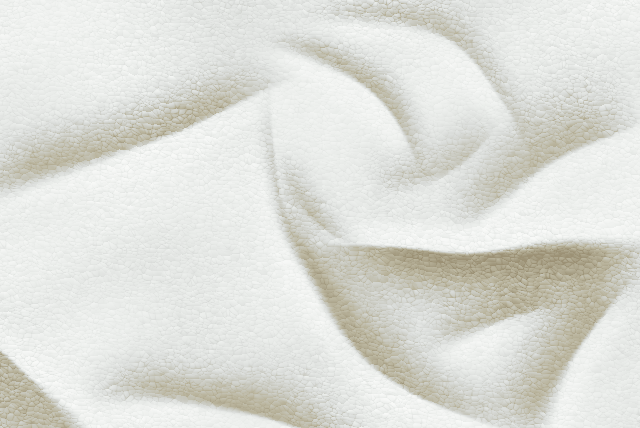
Give the GLSL for this texture, as a WebGL 2 fragment shader.

```glsl
#version 300 es
precision highp float;
// Soft white pebbled leather, gathered into curling folds with warm shadows.
uniform vec2 u_resolution;
out vec4 outColor;

vec2 hash2(vec2 p) {
  vec3 a = fract(p.xyx * vec3(0.1031, 0.1030, 0.0973));
  a += dot(a, a.yzx + 33.33);
  return fract((a.xx + a.yz) * a.zy);
}

mat2 rotation(float angle) {
  float c = cos(angle), s = sin(angle);
  return mat2(c, s, -s, c);
}

float cornerSlope(vec2 cell, vec2 offset) {
  float angle = 6.2832 * hash2(cell).x;
  return dot(vec2(cos(angle), sin(angle)), offset);
}

float gradientNoise(vec2 p) {
  vec2 i = floor(p), f = fract(p);
  vec2 u = f * f * f * (f * (f * 6.0 - 15.0) + 10.0);
  vec2 x = vec2(1.0, 0.0);
  return mix(
    mix(cornerSlope(i, f), cornerSlope(i + x, f - x), u.x),
    mix(cornerSlope(i + x.yx, f - x.yx), cornerSlope(i + 1.0, f - 1.0), u.x),
    u.y);
}

// Bowed ridge from a to b: shadow to the left of its path, a sheen to the right.
float foldShade(vec2 p, vec2 a, vec2 b, float bend, float width) {
  vec2 along = b - a, normal = normalize(vec2(-along.y, along.x));
  float t = dot(p - a, along) / dot(along, along);
  float d = dot(p - a, normal) - 4.0 * bend * t * (1.0 - t);
  float taper = smoothstep(-0.1, 0.25, t) * (1.0 - smoothstep(0.7, 1.1, t));
  float soft = mix(0.032, 0.007, smoothstep(0.1, 0.6, t));
  float shadow = smoothstep(-soft, soft, d) * exp(-d * d / (width * width));
  float sheen = exp(-pow((d + 0.03) / 0.03, 2.0));
  return taper * (shadow - 0.2 * sheen);
}

float drapeShade(vec2 p) {
  p += 0.035 * vec2(gradientNoise(p * 3.1 + 3.7), gradientNoise(p * 3.1 + 19.2));
  float shade = 0.0;
  // Arcs curling over the centre, and diagonals rising to the right
  for (int i = 0; i < 2; i++) {
    float k = float(i);
    shade += (0.21 - 0.07 * k) * foldShade(p, vec2(0.64, 0.9) + k * vec2(0.08, 0.07),
      vec2(0.96, 0.63) + k * vec2(0.28, 0.03), 0.06 + 0.04 * k, 0.055);
    shade += 0.16 * foldShade(p, vec2(1.0, 0.2) + k * vec2(0.08, 0.27),
      vec2(1.3, 0.28) + k * vec2(0.2, 0.44), 0.01, 0.06 + 0.05 * k);
  }
  // Long rolled ridge, shaded on both flanks, and its inner curl
  shade += 0.21 * foldShade(p, vec2(0.62, 0.6), vec2(1.22, -0.02), -0.13, 0.09);
  shade += 0.09 * foldShade(p, vec2(0.84, 0.25), vec2(0.64, 0.78), 0.08, 0.03);
  shade += 0.1 * foldShade(p, vec2(0.88, 0.55), vec2(1.16, 0.7), -0.02, 0.08);
  shade += 0.1 * foldShade(p, vec2(0.64, 0.62), vec2(0.84, 0.4), -0.03, 0.04);
  // Side gathers
  shade += 0.2 * foldShade(p, vec2(-0.08, 0.53), vec2(0.68, 0.8), -0.02, 0.085);
  shade += 0.31 * foldShade(p, vec2(1.53, 0.44), vec2(0.76, 0.41), 0.01, 0.1);
  shade += 0.2 * foldShade(p, vec2(1.25, -0.04), vec2(1.47, 0.34), 0.02, 0.12);
  // Lower hem and turned corner
  shade += 0.2 * foldShade(p, vec2(0.24, 0.06), vec2(0.86, -0.03), 0.02, 0.08);
  shade += 0.2 * foldShade(p, vec2(0.24, -0.04), vec2(-0.08, 0.25), 0.0, 0.22);
  return shade;
}

// Pebbles lit from one side, parted by creases that come and go.
float pebbleGrain(vec2 p, vec2 light) {
  vec2 cell = floor(p), f = fract(p), toCentre = vec2(0.0);
  float nearest = 9.0, second = 9.0;
  for (int y = -1; y <= 1; y++) {
    for (int x = -1; x <= 1; x++) {
      vec2 o = vec2(x, y);
      vec2 r = o + hash2(cell + o) - f;
      float d = length(r);
      if (d < nearest) {
        second = nearest;
        nearest = d;
        toCentre = r;
      } else {
        second = min(second, d);
      }
    }
  }
  float crease = 1.0 - smoothstep(0.0, 0.35, second - nearest);
  float depth = clamp(0.5 + 1.4 * gradientNoise(p * 0.45), 0.0, 1.0);
  return -0.9 * dot(toCentre, light) - depth * (crease - 0.35);
}

vec3 blendTo(vec3 below, vec3 above, float tone) {
  return mix(below, above, clamp((tone - below.g) / (above.g - below.g), 0.0, 1.0));
}

// Warm shadow to cool white, indexed by the green value.
vec3 leatherColor(float tone) {
  vec3 deep = vec3(0.61, 0.57, 0.46), shadow = vec3(0.73, 0.71, 0.62);
  vec3 dusk = vec3(0.78, 0.78, 0.74), pale = vec3(0.85, 0.86, 0.85);
  vec3 white = vec3(0.92, 0.93, 0.92), shine = vec3(0.972, 0.976, 0.970);
  if (tone < shadow.g) return blendTo(deep, shadow, tone);
  if (tone < dusk.g) return blendTo(shadow, dusk, tone);
  if (tone < pale.g) return blendTo(dusk, pale, tone);
  if (tone < white.g) return blendTo(pale, white, tone);
  return blendTo(white, shine, tone);
}

void main() {
  vec2 p = gl_FragCoord.xy / u_resolution.y;
  vec2 light = normalize(vec2(-0.35, 0.94));

  // Folds over a gentle undulation
  float shade = 0.022 + 1.1 * drapeShade(p);
  shade += 0.09 * gradientNoise(rotation(-0.5) * p * vec2(2.2, 4.2) + 6.4);
  shade = 0.016 * log(1.0 + exp(shade / 0.016));

  // Wrinkled grain, strongest in half light
  vec2 sheet = p + 0.012 * vec2(gradientNoise(p * 19.0), gradientNoise(p * 19.0 + 41.0));
  float grain = pebbleGrain(rotation(0.2) * sheet * vec2(72.0, 112.0), light);
  grain += 0.6 * gradientNoise(rotation(0.35) * sheet * vec2(38.0, 92.0));
  float strength = 0.033 + 0.05 * smoothstep(0.02, 0.13, shade);
  strength *= 0.9 + 0.8 * gradientNoise(p * 3.1 + 8.4);

  outColor = vec4(leatherColor(0.955 - shade + strength * grain), 1.0);
}
```
